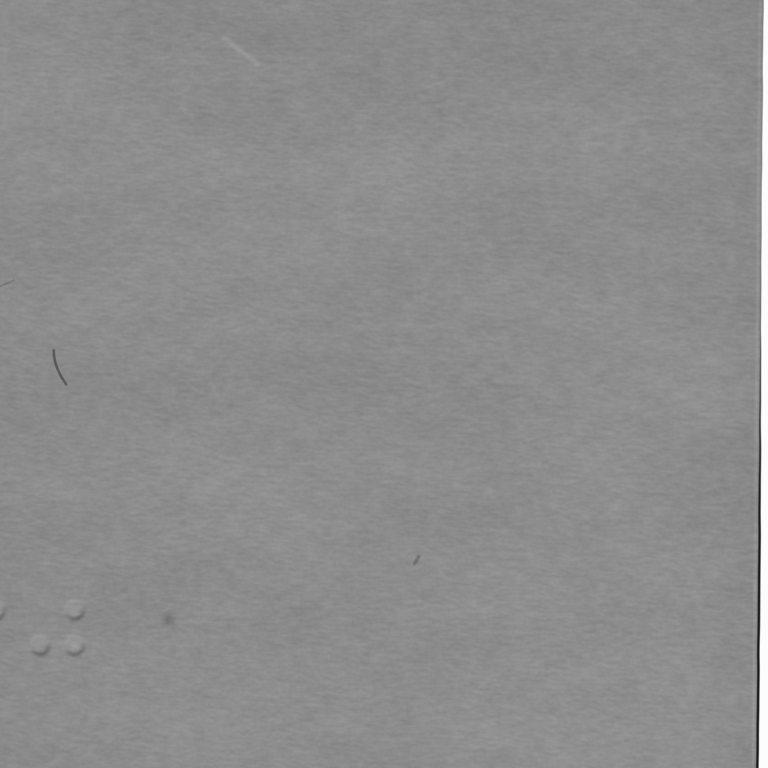
Give the GLSL for this texture, as a WebGL 1 fragment shader.

```glsl
precision highp float;
uniform vec2 u_resolution;

vec2 randomGradient(vec2 cell) {
  vec3 p = fract(cell.xyx * vec3(0.1031, 0.1030, 0.0973));
  p += dot(p, p.yzx + 33.33);
  float angle = 6.28318 * fract((p.x + p.y) * p.z);
  return vec2(cos(angle), sin(angle));
}

float gradientNoise(vec2 p) {
  vec2 i = floor(p), f = fract(p);
  vec2 w = f * f * f * (f * (f * 6.0 - 15.0) + 10.0);
  vec2 e = vec2(1.0, 0.0);
  float a = dot(randomGradient(i), f);
  float b = dot(randomGradient(i + e.xy), f - e.xy);
  float c = dot(randomGradient(i + e.yx), f - e.yx);
  float d = dot(randomGradient(i + e.xx), f - e.xx);
  return mix(mix(a, b, w.x), mix(c, d, w.x), w.y);
}

float segmentDistance(vec2 p, vec2 a, vec2 b) {
  vec2 ab = b - a;
  return length(p - a - ab * clamp(dot(p - a, ab) / dot(ab, ab), 0.0, 1.0));
}

// Broad horizontal clouds, medium mottling and fine fibres
float paperTone(vec2 uv) {
  vec2 p = uv + 7.0;
  float tone = 0.549;
  tone += 0.022 * gradientNoise(p * vec2(2.5, 7.0));
  tone += 0.016 * gradientNoise(p * vec2(7.0, 17.0) + 31.0);
  tone += 0.018 * gradientNoise(p * vec2(24.0, 46.0) + 57.0);
  p.y += 0.05 * uv.x + 0.004 * gradientNoise(uv * 9.0);
  tone += 0.030 * gradientNoise(p * vec2(48.0, 165.0));
  tone += 0.026 * gradientNoise(p * vec2(95.0, 240.0) + 13.0);
  tone += 0.016 * gradientNoise(p * vec2(210.0, 230.0) + 71.0);
  tone -= 0.014 * smoothstep(0.9, 1.0, uv.x);
  return tone - 0.012 * smoothstep(0.85, 1.0, uv.y);
}

// Raised dot lit from above, shaded along its lower rim
float embossedDot(vec2 p) {
  float r = length(p) / 0.0135;
  float slope = dot(p / 0.0135, normalize(vec2(-0.35, 1.0)));
  float rim = exp(-pow((r - 0.85) * 4.0, 2.0));
  return 0.045 * exp(-r * r * 2.0) + slope * rim * (slope < 0.0 ? 0.15 : 0.05);
}

// Thin bowed hair that ends in a short hook
float hairMask(vec2 uv, float pixel) {
  float t = clamp((0.544 - uv.y) / 0.044, 0.0, 1.0);
  vec2 curve = vec2(0.070 + 0.016 * t * t, 0.544 - 0.044 * t);
  float d = length(uv - curve) * mix(1.0, 0.8, t);
  return 1.0 - smoothstep(0.0004, 0.0014 + pixel, d);
}

void main() {
  vec2 uv = gl_FragCoord.xy / u_resolution;
  float pixel = 1.0 / min(u_resolution.x, u_resolution.y);
  float tone = paperTone(uv);

  // Cluster of embossed dots, cut off by the left border
  for (int i = 0; i < 4; i++) {
    float column = mod(float(i), 2.0), row = floor(float(i) / 2.0);
    vec2 center = vec2(0.052 + 0.045 * column, 0.160 + 0.046 * row);
    if (i == 2) center.x = -0.006;
    tone += embossedDot(uv - center);
  }

  // Soft dent, fleck, hair and pale crease
  vec2 dent = uv - vec2(0.220, 0.193);
  tone -= 0.085 * exp(-dot(dent, dent) / 0.00006);
  float fleck = segmentDistance(uv, vec2(0.540, 0.266), vec2(0.545, 0.275));
  tone -= 0.11 * (1.0 - smoothstep(0.0005, 0.004, fleck));
  tone -= 0.20 * hairMask(uv, pixel);
  float stray = segmentDistance(uv, vec2(0.0, 0.627), vec2(0.018, 0.635));
  tone -= 0.08 * (1.0 - smoothstep(0.0003, 0.002, stray));
  float crease = segmentDistance(uv, vec2(0.292, 0.950), vec2(0.335, 0.917));
  tone += 0.05 * exp(-crease * crease / 0.000015);
  vec2 glow = (uv - vec2(0.355, 0.912)) / vec2(0.06, 0.022);
  tone += 0.014 * exp(-dot(glow, glow));

  // Sheet edge leaning left towards the bottom, with a shadow and white beyond
  float edge = mix(0.9848, 0.9935, uv.y) + 0.0007 * gradientNoise(vec2(3.5, uv.y * 25.0));
  float beyond = uv.x - edge;
  float shadowWidth = mix(0.0032, 0.0006, smoothstep(0.25, 0.7, uv.y));
  float shadow = smoothstep(-pixel, pixel, beyond);
  tone += 0.04 * exp(-pow((beyond + 0.004) / 0.002, 2.0));
  tone = mix(tone, mix(0.10, 0.38, smoothstep(0.3, 0.75, uv.y)), shadow);
  tone = mix(tone, 0.99, smoothstep(-pixel, pixel, beyond - shadowWidth));

  gl_FragColor = vec4(vec3(clamp(tone, 0.0, 1.0)), 1.0);
}
```
